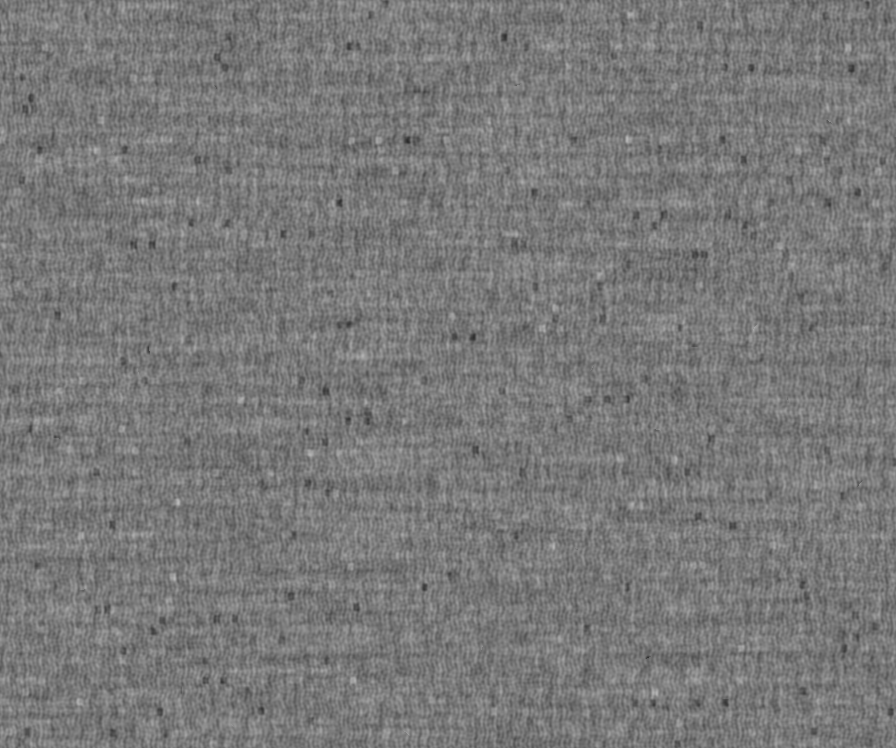
Reproduce this texture procedurally as a Shadertoy shader.

```glsl
// Grey woven cloth: fine upright warp threads crossed by coarser weft rows.
// Gradient noise stretched along each thread gives uneven yarn; a grid of
// soft boxes, one per crossing, adds pale knots and scattered dark slubs.

#define ROWS 72.0            // weft rows per canvas height
#define THREADS 162.0        // warp threads per canvas height
#define BASE_GREY 0.475
#define RIB_DEPTH 0.026      // regular relief of the warp
#define YARN_DEPTH 0.100     // uneven tone along each warp thread
#define FIBRE_DEPTH 0.105    // finest grain
#define BAND_DEPTH 0.075     // long level streaks
#define KNOT_DEPTH 0.085     // tone change between crossings
#define SLUB_DEPTH 0.150     // dark spots
#define SLUB_SHARE 0.028     // part of the crossings that are dark

const float TAU = 6.2831853;

float hash(vec2 p) {
    vec3 q = fract(p.xyx * vec3(0.1031, 0.1030, 0.0973));
    q += dot(q, q.yzx + 33.33);
    return fract((q.x + q.y) * q.z);
}

float cornerSlope(vec2 cell, vec2 offset) {
    float angle = TAU * hash(cell);
    return dot(vec2(cos(angle), sin(angle)), offset);
}

// Gradient noise, about -0.7 to 0.7
float gradientNoise(vec2 p) {
    vec2 i = floor(p), f = p - i;
    vec2 u = f * f * f * (f * (f * 6.0 - 15.0) + 10.0);
    vec2 e = vec2(1.0, 0.0);
    float low = mix(cornerSlope(i, f), cornerSlope(i + e.xy, f - e.xy), u.x);
    float high = mix(cornerSlope(i + e.yx, f - e.yx), cornerSlope(i + e.xx, f - e.xx), u.x);
    return mix(low, high, u.y);
}

// Soft-edged box centred in a unit cell
float softBox(vec2 f, vec2 halfSize, vec2 blur) {
    vec2 d = abs(f - 0.5) - halfSize;
    vec2 inside = 1.0 - smoothstep(-blur, blur, d);
    return inside.x * inside.y;
}

void mainImage(out vec4 fragColor, in vec2 fragCoord) {
    vec2 uv = fragCoord / iResolution.y;

    // Thread coordinates, slightly bent as in loose cloth
    float thread = uv.x * THREADS + 0.9 * gradientNoise(uv * vec2(9.0, 5.0));
    float row = uv.y * ROWS + 0.5 * gradientNoise(uv * vec2(3.0, 11.0) + 17.0);

    // Warp relief, stepping sideways between neighbouring rows
    float stagger = 0.25 * sin(TAU * row * 0.5);
    float grey = BASE_GREY + RIB_DEPTH * sin(TAU * (thread + stagger));

    // Uneven yarn and fine fibres
    grey += YARN_DEPTH * gradientNoise(vec2(thread * 0.9, uv.y * 24.0));
    grey += FIBRE_DEPTH * gradientNoise(vec2(thread * 1.15, row * 2.6) + 91.0);
    grey += 0.8 * YARN_DEPTH * gradientNoise(vec2(thread * 0.55, row * 1.1) + 43.0);

    // Weft rows and long streaks along them
    grey += 0.012 * cos(TAU * (row - 0.5));
    grey += BAND_DEPTH * gradientNoise(vec2(uv.x * 5.0, row * 0.85) + 7.0);

    // One knot at each crossing, two threads wide
    vec2 crossing = vec2(thread * 0.5 + hash(vec2(floor(row), 5.0)), row);
    vec2 cell = floor(crossing), f = fract(crossing);
    vec2 blur = 0.12 + 0.5 * vec2(THREADS * 0.5, ROWS) / iResolution.y;
    float pick = hash(cell + 211.0);
    float knot = softBox(f, vec2(0.38, 0.30), blur);
    grey += KNOT_DEPTH * knot * (hash(cell + 57.0) - 0.5);

    // Sparse slubs, gathered in loose patches; a few are pale
    float patches = 1.0 + 1.4 * gradientNoise(uv * 6.0 + 31.0);
    float slub = softBox(f, vec2(0.32, 0.36), blur);
    float dark = step(pick, SLUB_SHARE * patches);
    float pale = step(1.0 - 0.5 * SLUB_SHARE * patches, pick);
    grey += SLUB_DEPTH * slub * (0.7 * pale - dark * (0.7 + 0.5 * hash(cell + 3.0)));

    fragColor = vec4(vec3(clamp(grey, 0.0, 1.0)), 1.0);
}
```
